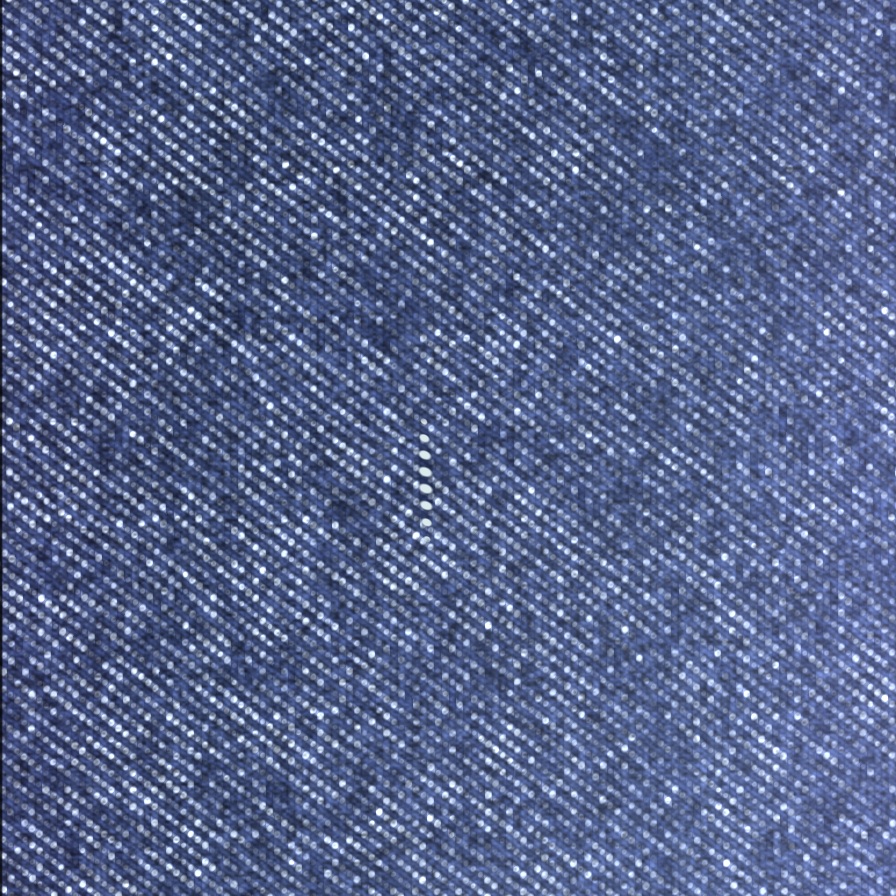
Reproduce this texture procedurally as a Shadertoy shader.

```glsl
// Worn denim: a three-pick twill whose round pale weft beads line up in ribs
// that step down to the right over dark indigo warp yarns. Hash noise varies
// yarns, beads and fading, and a thick weft slub breaks the surface mid-cloth.

const vec2  THREADS      = vec2(124.0, 159.0);  // warp ends across, picks down
const float TWILL        = 3.0;                 // picks per twill repeat
const vec2  BEAD_RADIUS  = vec2(0.60, 0.80);    // in thread units
const float RIB_INNER    = 0.25;                // rib profile, in picks
const float RIB_OUTER    = 1.05;
const float RIB_LEVEL    = 0.48;                // rib brightness between beads
const float BEND         = 0.004;               // waviness of the cloth
const float GRAIN        = 0.55;                // fibre speckle strength
const vec2  SLUB_CENTER  = vec2(0.475, 0.464);
const vec2  SLUB_RADIUS  = vec2(0.0085, 0.074);
const float EDGE_WIDTH   = 0.0025;              // dark strip at the left

const vec3 INDIGO_DEEP   = vec3(0.085, 0.12, 0.255);
const vec3 INDIGO        = vec3(0.235, 0.29, 0.45);
const vec3 WEFT          = vec3(0.74, 0.80, 0.89);
const vec3 SLUB_WHITE    = vec3(0.86, 0.92, 0.93);
const vec3 HAZE          = vec3(0.125, 0.135, 0.155);
const vec3 PURPLE_TINT   = vec3(0.012, 0.0, 0.015);

float hash(vec2 p) {
    vec3 q = fract(p.xyx * 0.1031);
    q += dot(q, q.yzx + 33.33);
    return fract((q.x + q.y) * q.z);
}

float noise(vec2 p) {
    vec2 i = floor(p), f = fract(p);
    f = f * f * (3.0 - 2.0 * f);
    return mix(mix(hash(i), hash(i + vec2(1, 0)), f.x),
               mix(hash(i + vec2(0, 1)), hash(i + vec2(1, 1)), f.x), f.y);
}

float fbm(vec2 p) {
    float sum = 0.0, amp = 0.5;
    for (int i = 0; i < 4; i++) {
        sum += amp * noise(p);
        p = p * 2.03 + 17.0;
        amp *= 0.5;
    }
    return sum;
}

void mainImage(out vec4 fragColor, in vec2 fragCoord) {
    vec2 uv = fragCoord / iResolution.xy;
    vec2 bend = vec2(noise(uv * 6.0 + 3.0), noise(uv * 6.0 + 41.0)) - 0.5;
    vec2 grid = (uv + BEND * bend) * THREADS;

    // Position across the warp end and signed height above the diagonal rib
    float end = floor(grid.x);
    float across = fract(grid.x) - 0.5;
    float diagonal = grid.x + grid.y;
    float above = mod(diagonal, TWILL) - 0.5 * TWILL;
    vec2 beadId = vec2(end, floor(diagonal / TWILL));
    float beadHash = hash(beadId + 7.0);

    // Warp yarns: dark beside the ribs, slightly lit midway between them
    float crown = smoothstep(0.6, 1.5, abs(above));
    float roundness = 1.0 - 0.8 * across * across;
    float yarn = noise(vec2(end * 7.3, uv.y * 50.0));
    vec3 color = mix(INDIGO_DEEP, INDIGO, (0.20 + 0.45 * crown + 0.5 * yarn) * roundness);

    // Weft beads: uneven along each rib, with patches of fading
    float wear = smoothstep(0.25, 0.70, fbm(uv * 16.0 + 9.0));
    float streak = noise(vec2(beadId.y * 5.0, grid.x * 0.3));
    float rib = 1.0 - smoothstep(RIB_INNER, RIB_OUTER, abs(above));
    vec2 beadOffset = vec2(across, above - across) / BEAD_RADIUS;
    float bead = 1.0 - smoothstep(0.4, 1.1, length(beadOffset) / mix(0.8, 1.15, beadHash));
    float strength = 0.22 + 0.28 * wear + 0.36 * streak + 0.55 * (beadHash - 0.4);
    strength += 0.45 * step(0.965, hash(beadId + 71.0));
    strength *= mix(1.1, 0.78, smoothstep(0.3, 0.9, uv.x));
    color = mix(color, WEFT, max(RIB_LEVEL * rib, bead) * clamp(strength, 0.08, 1.0));

    // Fibre speckle at thread scale and finer
    float fibre = 0.55 * noise(grid * 1.2 + 11.0) + 0.45 * noise(grid * 2.2 + 57.0);
    color *= 1.0 + GRAIN * 2.0 * (fibre - 0.5);

    // Uneven dye and light, paler toward the lower right
    float drop = 1.0 - uv.y;
    float glow = smoothstep(0.35, 1.4, uv.x + 0.38 * drop);
    color *= 0.95 + 0.18 * fbm(uv * 5.0 + 31.0) + 0.05 * glow;
    color += HAZE * glow;
    color += PURPLE_TINT * (smoothstep(0.25, 0.0, uv.x) + smoothstep(0.75, 1.0, uv.x));

    // Slub: tapered pale bars on the twill pitch, slightly tilted
    vec2 slub = uv - SLUB_CENTER;
    slub.x += 0.03 * slub.y;
    float taper = 1.0 - pow(min(abs(slub.y) / SLUB_RADIUS.y, 1.0), 2.0);
    float phase = (slub.y * THREADS.y + slub.x * THREADS.x * 0.3) / TWILL;
    float bar = abs(fract(phase) - 0.5) * TWILL;
    float height = mix(0.5, 0.95, taper);
    float width = SLUB_RADIUS.x * mix(0.35, 1.0, taper);
    float bars = 1.0 - smoothstep(0.6, 1.1, length(vec2(slub.x / width, bar / height)));
    float bed = (1.0 - smoothstep(0.7, 1.2, abs(slub.x) / width)) * taper;
    color = mix(color, INDIGO_DEEP, 0.6 * bed);
    color = mix(color, SLUB_WHITE, bars * smoothstep(0.0, 0.3, taper));

    // Narrow shadow at the left border
    color *= mix(0.25, 1.0, smoothstep(0.5 * EDGE_WIDTH, 1.5 * EDGE_WIDTH, uv.x));
    fragColor = vec4(clamp(color, 0.0, 1.0), 1.0);
}
```
